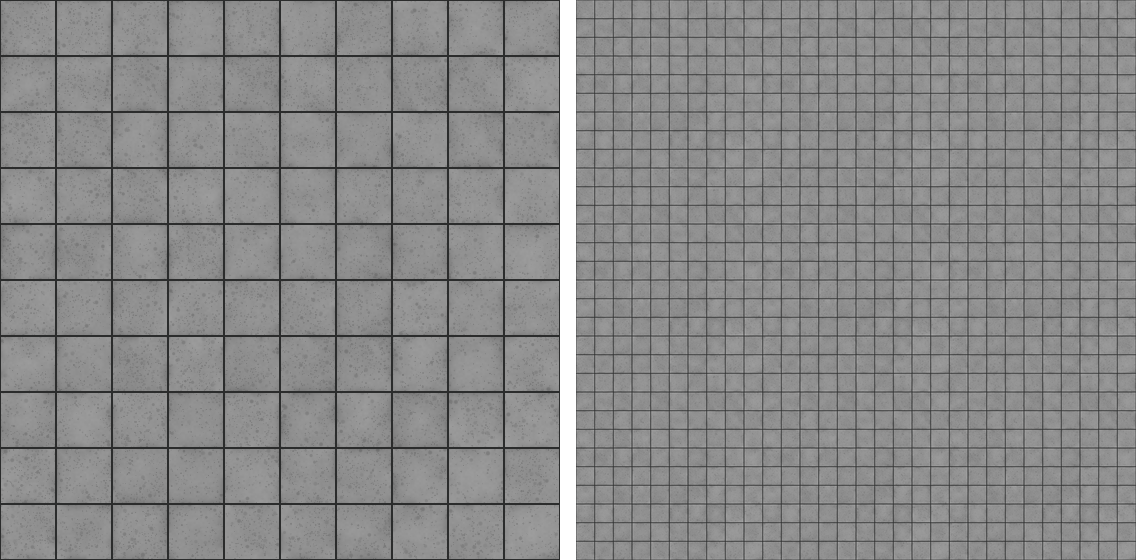
Left, the tile; right, the same tile 3 across and 3 down.
This texture is drawn by a WebGL 1 fragment shader. Its source:

```glsl
precision highp float;

uniform vec2 u_resolution;

const float TILES = 10.0;          // tiles across and down
const float GROUT_WIDTH = 0.034;   // in tile widths
const float EDGE_REACH = 0.075;    // depth of the grime along tile edges
const float EDGE_GRIME = 0.18;
const float CLOUD_CONTRAST = 0.13;
const float TILE_CONTRAST = 0.018;
const float GRAIN_CONTRAST = 0.035;
const float FINE_PITS = 220.0;     // pit cells across the canvas
const float COARSE_PITS = 110.0;
const vec3 STONE = vec3(0.575);
const vec3 PIT = vec3(0.36);
const vec3 GROUT = vec3(0.165, 0.17, 0.17);

float hash(vec2 p) {
  return fract(sin(dot(p, vec2(127.1, 311.7))) * 43758.5453);
}

vec2 hash2(vec2 p) {
  return vec2(hash(p), hash(p + 37.3));
}

// Value noise that wraps after a whole number of cells
float noise(vec2 p, float period) {
  vec2 cell = floor(p);
  vec2 f = fract(p);
  vec2 blend = f * f * (3.0 - 2.0 * f);
  vec2 lo = mod(cell, period);
  vec2 hi = mod(cell + 1.0, period);
  return mix(mix(hash(lo), hash(vec2(hi.x, lo.y)), blend.x),
             mix(hash(vec2(lo.x, hi.y)), hash(hi), blend.x), blend.y);
}

float fbm(vec2 p, float period) {
  float sum = 0.0;
  float weight = 0.5;
  for (int i = 0; i < 4; i++) {
    sum += weight * noise(p, period);
    p *= 2.0;
    period *= 2.0;
    weight *= 0.5;
  }
  return sum / 0.9375;
}

// Soft round pits, one jittered candidate per cell
float pits(vec2 uv, float count, float density, float seed) {
  vec2 p = uv * count;
  vec2 cell = floor(p);
  float cover = 0.0;
  for (int y = -1; y <= 1; y++) {
    for (int x = -1; x <= 1; x++) {
      vec2 neighbour = cell + vec2(float(x), float(y));
      vec2 id = mod(neighbour, count) + seed;
      float radius = mix(0.25, 0.6, hash(id + 11.7));
      float strength = mix(0.35, 1.0, hash(id + 23.9));
      float present = smoothstep(-0.06, 0.06, density - hash(id + 5.1));
      float dist = length(p - neighbour - hash2(id));
      float dot_ = 1.0 - smoothstep(radius * 0.35, radius, dist);
      cover = max(cover, dot_ * strength * present);
    }
  }
  return cover;
}

void main() {
  vec2 uv = gl_FragCoord.xy / u_resolution;
  vec2 tile = floor(uv * TILES);
  vec2 local = fract(uv * TILES);
  float pixel = TILES / min(u_resolution.x, u_resolution.y);

  // Each tile gets its own patch of clouds
  vec2 patchOffset = floor(hash2(tile + 3.7) * 64.0);
  float cloud = fbm(local * 2.0 + patchOffset, 64.0);
  float wear = fbm(local * 3.0 + patchOffset.yx + 17.0, 64.0);
  float grain = noise(uv * 256.0, 256.0) - 0.5;

  float shade = 1.0 + CLOUD_CONTRAST * (cloud - 0.5);
  shade += TILE_CONTRAST * (hash(tile + 9.2) - 0.5) * 2.0;
  shade += GRAIN_CONTRAST * grain;

  // Pits gather where the stone is darker
  float density = clamp(0.85 - cloud, 0.08, 0.65);
  float fine = pits(uv, FINE_PITS, density, 0.0);
  float coarse = pits(uv, COARSE_PITS, density * 0.4, 53.0);
  vec3 color = mix(STONE * shade, PIT, max(fine * 0.38, coarse * 0.42));

  // Uneven grime beside the joints
  vec2 toEdge = min(local, 1.0 - local);
  float edge = min(toEdge.x, toEdge.y);
  float grime = exp(-edge / EDGE_REACH) * smoothstep(0.3, 0.75, wear);
  color *= 1.0 - EDGE_GRIME * grime;

  // Grout joints
  float halfWidth = GROUT_WIDTH * 0.5;
  float joint = 1.0 - smoothstep(halfWidth - 0.5 * pixel, halfWidth + 0.5 * pixel, edge);
  color = mix(color, GROUT, joint);

  gl_FragColor = vec4(color, 1.0);
}
```
